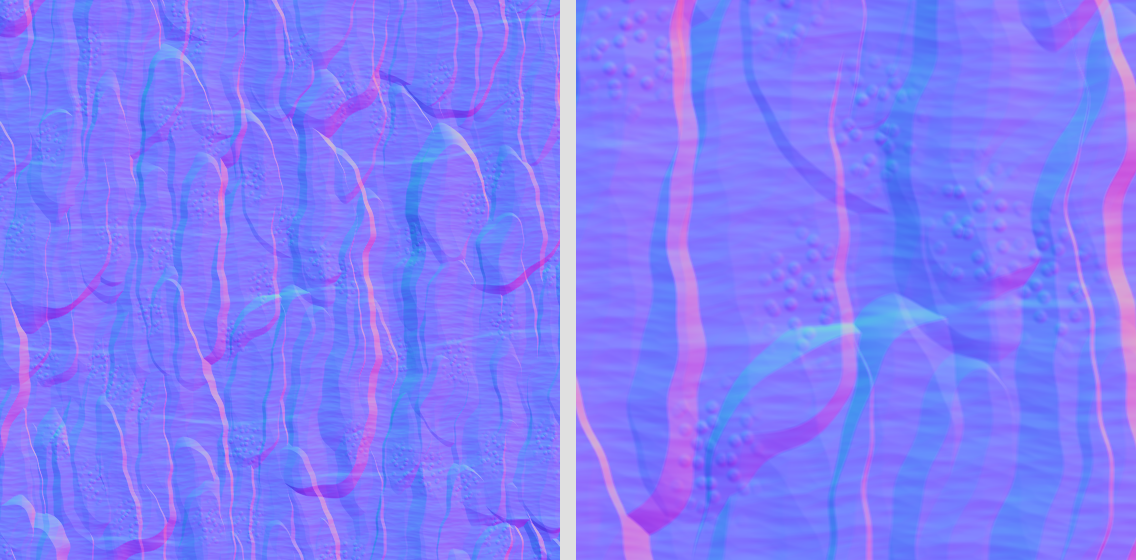
Left: the whole. Right: its middle third, enlarged.
Give the GLSL for this texture map, as a WebGL 2 fragment shader.

```glsl
#version 300 es
precision highp float;
uniform vec2 u_resolution;
out vec4 fragColor;

vec2 hash2(vec2 c) {
  vec3 v = fract(c.xyx * vec3(0.1031, 0.1030, 0.0973));
  v += dot(v, v.yzx + 33.33);
  return fract((v.xx + v.yz) * v.zy);
}

// Distance to the nearest scattered point
float cellular(vec2 q) {
  vec2 cell = floor(q);
  float nearest = 2.0;
  for (int j = -1; j <= 1; j++)
    for (int i = -1; i <= 1; i++) {
      vec2 c = cell + vec2(i, j);
      nearest = min(nearest, length(q - c - hash2(c)));
    }
  return nearest;
}

// Overlapping tall plates: tilted, creased tops with steep rims, sharper on the right
float plates(vec2 p, vec2 grid, float lift, float steepness) {
  vec2 q = p * grid;
  vec2 cell = floor(q);
  float top = -0.5 * lift;
  for (int j = -1; j <= 1; j++)
    for (int i = -1; i <= 1; i++) {
      vec2 c = cell + vec2(i, j);
      vec2 d = q - c - hash2(c);
      vec2 tilt = hash2(c + 37.0) - 0.5;
      vec2 style = hash2(c + 71.0);
      d.x += 0.4 * tilt.y * d.y;
      float radius = length(vec2(d.x * (1.0 + 0.35 * d.y), 0.9 * d.y * d.y));
      float rim = min(0.48 + 0.25 * style.y - radius, 0.0);
      float side = mix(0.5, 1.0, smoothstep(-0.2, 0.2, d.x));
      float crease = abs(d.x - 0.5 * tilt.x + 0.12 * sin(d.y * 5.0 + style.x * 6.3));
      float h = lift * style.x + steepness * side * rim / grid.x;
      h += dot(d / grid, tilt * vec2(0.17, 0.04));
      h -= 0.08 * style.y * crease / grid.x;
      top = max(top, h);
    }
  return top;
}

float barkHeight(vec2 p) {
  // Wandering outlines
  vec2 w = p;
  w.x += 0.007 * sin(p.y * 21.0 + 4.0 * sin(p.x * 6.0 + p.y * 3.0));
  w.x += 0.003 * sin(p.y * 57.0 + p.x * 23.0) + 0.001 * sin(p.y * 143.0 - p.x * 41.0);
  w.y += 0.018 * sin(p.x * 19.0 + 3.0 * sin(p.y * 7.0)) + 0.005 * sin(p.x * 71.0 + p.y * 13.0);

  float h = 0.04 * p.y;
  h += plates(w, vec2(7.0, 2.7), 0.0065, 0.8);
  h += plates(w + vec2(3.7, 5.3), vec2(13.0, 4.2), 0.0032, 0.6);

  // Shallow facets
  h += 0.0034 * cellular(w * vec2(19.0, 5.5) + 9.0);

  // Long level steps
  float level = p.y * 9.0 + 0.25 * sin(p.x * 4.0) + 0.05 * sin(p.x * 19.0);
  float fade = smoothstep(0.0, 0.9, sin(p.x * 8.0 + floor(level) * 2.4));
  float along = fract(level);
  h -= 0.0012 * fade * smoothstep(0.46, 0.53, along) * (1.0 - smoothstep(0.53, 0.95, along));

  // Fine cross wrinkles and sparse grains
  vec2 sag = vec2(0.0, 0.003 * sin(p.x * 25.0 + p.y * 9.0) + 0.001 * sin(p.x * 83.0));
  h += 0.0009 * cellular((p + sag) * vec2(13.0, 65.0));
  h += 0.0004 * cellular((p + sag) * vec2(40.0, 150.0));
  float patchy = smoothstep(0.35, 0.1, cellular(p * vec2(9.0, 6.0)));
  h += 0.0006 * patchy * smoothstep(0.4, 0.1, cellular(p * 85.0));
  return h;
}

void main() {
  vec2 p = gl_FragCoord.xy / u_resolution;
  vec2 e = vec2(0.0012, 0.0);
  vec2 slope = vec2(barkHeight(p + e.xy) - barkHeight(p - e.xy),
                    barkHeight(p + e.yx) - barkHeight(p - e.yx)) / (2.0 * e.x);
  vec3 normal = normalize(vec3(-slope, 1.0));
  fragColor = vec4(0.5 + 0.5 * normal, 1.0);
}
```
